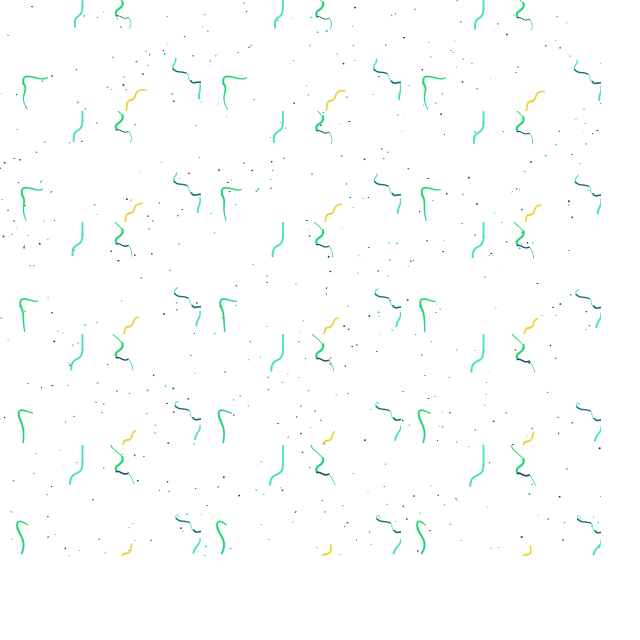
Give the GLSL for this pattern, as a WebGL 2 fragment shader.

```glsl
#version 300 es
precision highp float;
// Draws a sheet of white tiles, three by five, with falling streamers and confetti dots.

uniform vec2 u_resolution;
out vec4 fragColor;

const vec3 AQUA = vec3(0.29, 0.88, 0.75);
const vec3 GREEN = vec3(0.14, 0.83, 0.47);
const vec3 YELLOW = vec3(0.93, 0.82, 0.2);
const vec3 PETROL = vec3(0.1, 0.43, 0.48);
const vec3 NAVY = vec3(0.09, 0.27, 0.4);

vec3 hash3(vec2 seed) {
  vec3 q = fract(seed.xyx * vec3(0.1031, 0.103, 0.0973));
  q += dot(q, q.yxz + 33.33);
  return fract((q.xxy + q.yzz) * q.zyx);
}

vec2 bezier(vec2 a, vec2 b, vec2 c, vec2 d, float t) {
  float s = 1.0 - t;
  return s * s * s * a + 3.0 * s * s * t * b + 3.0 * s * t * t * c + t * t * t * d;
}

// Paints a curved band; width holds the half widths at its two ends.
void ribbon(inout vec3 ink, vec2 p, float soft, vec2 a, vec2 b, vec2 c, vec2 d, vec2 width, vec3 color) {
  float edge = 1e3;
  vec2 from = a;
  for (int i = 1; i <= 14; i++) {
    float t = float(i) / 14.0;
    vec2 to = bezier(a, b, c, d, t);
    vec2 along = to - from;
    float h = clamp(dot(p - from, along) / max(dot(along, along), 1e-4), 0.0, 1.0);
    float halfWidth = mix(width.x, width.y, t + (h - 1.0) / 14.0);
    edge = min(edge, length(p - from - along * h) - halfWidth);
    from = to;
  }
  ink = mix(ink, color, clamp(0.5 - edge / soft, 0.0, 1.0));
}

vec3 confettiColor(float pick) {
  if (pick < 0.46) return vec3(0.2, 0.79, 0.64);
  if (pick < 0.68) return vec3(0.08, 0.36, 0.42);
  if (pick < 0.87) return vec3(0.36, 0.1, 0.25);
  if (pick < 0.93) return vec3(0.6, 0.38, 0.24);
  return vec3(0.88, 0.77, 0.3);
}

void main() {
  // The canvas is 768 units wide; tiles hang from its upper left corner.
  vec2 uv = gl_FragCoord.xy / u_resolution;
  vec2 sheet = vec2(uv.x, 1.0 - uv.y) * 768.0;
  float soft = 768.0 / u_resolution.y;
  vec2 tileSize = vec2(240.6, 133.5);
  vec2 tile = floor(sheet / tileSize);
  vec2 p = sheet - tile * tileSize;
  vec3 ink = vec3(1.0);

  if (tile.x < 3.0 && tile.y < 5.0) {
    float frame = tile.y * 3.0 + tile.x;
    float f = frame / 14.0;

    // Confetti: small tilted flakes, reseeded in every tile
    for (int i = 0; i < 36; i++) {
      vec2 seed = vec2(float(i) * 3.7 + 1.3, frame * 7.1 + 5.9);
      vec3 place = hash3(seed);
      vec3 look = hash3(seed + 61.7);
      vec2 q = p - place.xy * tileSize;
      float angle = (look.x - 0.5) * 1.6;
      q = mat2(cos(angle), -sin(angle), sin(angle), cos(angle)) * q;
      q.y *= 1.0 + 1.3 * look.y * look.y;
      float edge = length(q) - mix(0.7, 1.25, place.z);
      ink = mix(ink, confettiColor(look.z), clamp(0.5 - edge / soft, 0.0, 1.0));
    }

    // Aqua streamer entering from the top edge
    float low = 32.0 + 17.0 * f;
    ribbon(ink, p, soft, vec2(99, -8), vec2(99, -6), vec2(99, low - 28.0), vec2(99, low - 24.0), vec2(1.1), AQUA);
    ribbon(ink, p, soft, vec2(99, low - 25.0), vec2(99, low - 7.0), vec2(88.0 - 4.0 * f, low - 18.0),
           vec2(90.0 - 7.0 * f, low), vec2(1.1, 1.2), AQUA);

    // Green hook whose tail curls up
    vec2 neck = vec2(28.0 - 8.0 * f, 100);
    ribbon(ink, p, soft, vec2(57.0 - 28.0 * f, 93.0 + 3.0 * f), vec2(49.0 - 24.0 * f, 100.0 - 8.0 * f),
           vec2(25.0 - 8.0 * f, 82.0 + 5.0 * f), neck, vec2(0.7, 1.2), GREEN);
    ribbon(ink, p, soft, neck, mix(vec2(36, 110), vec2(22, 109), f), mix(vec2(21, 114), vec2(34, 115), f),
           mix(vec2(33, 131), vec2(25, 130), f), vec2(1.3, 0.4 + 0.8 * f), GREEN);

    // Yellow curl sinking below the bottom edge
    vec2 bend = mix(vec2(157, 120), vec2(149, 132), f);
    ribbon(ink, p, soft, mix(vec2(175, 108), vec2(155, 121), f), mix(vec2(158, 106), vec2(156, 127), f),
           mix(vec2(166, 119), vec2(158, 131), f), bend, vec2(0.9, 1.1), YELLOW);
    ribbon(ink, p, soft, bend, mix(vec2(150, 121), vec2(146, 132), f), mix(vec2(154, 127), vec2(147, 134), f),
           mix(vec2(151, 133), vec2(144, 135), f), vec2(1.1, 0.9), YELLOW);

    // Green twist with a dark turn and a thin tail
    vec2 g = p + vec2(0.0, 15.0 * (1.0 - f));
    ribbon(ink, g, soft, vec2(133, -1), vec2(132, 6), vec2(137, 6), vec2(147, 17), vec2(0.7, 0.5), GREEN);
    ribbon(ink, g, soft, vec2(147, 17), vec2(149, 27), vec2(135, 25), vec2(140, 34), vec2(1.3), GREEN);
    ribbon(ink, g, soft, vec2(140, 34), vec2(145, 33), vec2(147, 39), vec2(154, 36), vec2(0.4 + 0.6 * f), NAVY);
    ribbon(ink, g, soft, vec2(154, 36), vec2(157, 39), vec2(159, 44), vec2(155.0 + 7.0 * f, 49), vec2(0.4), GREEN);

    // Two-tone streamer against the right edge
    vec2 r = p - vec2(4.0, 6.0) * f;
    ribbon(ink, r, soft, vec2(211, 70.0 + 13.0 * f), vec2(211, 77), vec2(206, 78), vec2(208, 83), vec2(0.9 - 0.5 * f), AQUA);
    ribbon(ink, r, soft, vec2(208, 83), vec2(213, 88), vec2(217, 85), vec2(224, 88), vec2(0.9, 0.8), PETROL);
    ribbon(ink, r, soft, vec2(224, 88), vec2(227, 90), vec2(225, 96), vec2(229, 97), vec2(0.5), AQUA);
    ribbon(ink, r, soft, vec2(229, 97), vec2(232, 102), vec2(236, 97), vec2(242, 99), vec2(1.0), PETROL);
    ribbon(ink, p, soft, vec2(240.0, 101.0 + 14.0 * f), vec2(241, 110.0 + 10.0 * f), vec2(238.0 - 3.0 * f, 111.0 + 10.0 * f),
           vec2(239.0 - 8.0 * f, 118.0 + 13.0 * f), vec2(0.9, 1.2), AQUA);
  }
  fragColor = vec4(ink, 1.0);
}
```
